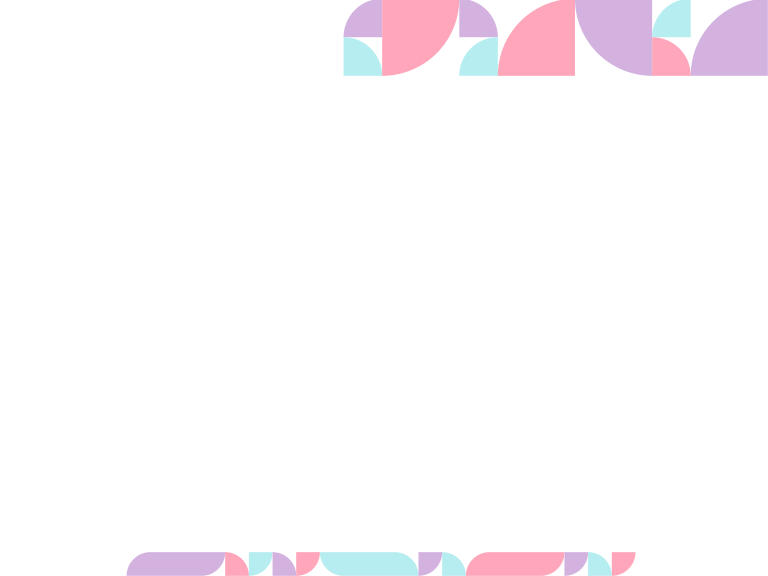
This background is drawn by a WebGL 1 fragment shader. Its source:

```glsl
precision highp float;

uniform vec2 u_resolution;

// Lengths are in canvas heights
#define TOP_START vec2(0.5965, 0.8684)
#define TOP_CELL 0.06696
#define BOTTOM_START vec2(0.2198, 0.0003)
#define BOTTOM_CELL 0.0411
#define WIDE_RATIO 4.165
#define PAPER vec3(1.0)
#define LILAC vec3(0.83, 0.70, 0.88)
#define PINK vec3(1.0, 0.65, 0.73)
#define AQUA vec3(0.71, 0.93, 0.94)

// Box from the origin to size, with one corner rounded; corner holds signs
float petal(vec2 p, vec2 size, vec2 corner, float radius) {
  vec2 halfSize = 0.5 * size;
  vec2 q = p - halfSize;
  vec2 edge = abs(q) - halfSize;
  float arc = length(max(q * corner - halfSize + radius, 0.0)) - radius;
  return max(max(edge.x, edge.y), arc);
}

// Box with two opposite corners rounded
float leaf(vec2 p, vec2 size, vec2 corner, float radius) {
  return max(petal(p, size, corner, radius), petal(p, size, -corner, radius));
}

vec3 paint(vec3 base, vec3 ink, float dist) {
  return mix(base, ink, clamp(0.5 - dist * u_resolution.y, 0.0, 1.0));
}

// Large quarter discs alternating with stacks of two small ones
vec3 topBand(vec3 color, vec2 p) {
  vec2 cell = vec2(TOP_CELL);
  p -= TOP_START;
  for (int i = 0; i < 7; i++) {
    bool early = i < 4;
    bool stacked = i == 0 || i == 2 || i == 5;
    if (stacked) {
      float side = i == 2 ? 1.0 : -1.0;
      float upper = petal(p - vec2(0.0, TOP_CELL), cell, vec2(side, 1.0), TOP_CELL);
      float lower = petal(p, cell, vec2(-side, 1.0), TOP_CELL);
      color = paint(color, early ? LILAC : AQUA, upper);
      color = paint(color, early ? AQUA : PINK, lower);
      p.x -= TOP_CELL;
    } else {
      vec2 corner = vec2(i < 2 ? 1.0 : -1.0, mod(float(i), 3.0) == 1.0 ? -1.0 : 1.0);
      float large = petal(p, 2.0 * cell, corner, 2.0 * TOP_CELL);
      color = paint(color, early ? PINK : LILAC, large);
      p.x -= 2.0 * TOP_CELL;
    }
  }
  return color;
}

// Row of small quarter discs broken up by long leaves
vec3 bottomBand(vec3 color, vec2 p) {
  p -= BOTTOM_START;
  for (int i = 0; i < 12; i++) {
    float index = float(i);
    bool wide = i == 0 || i == 5 || i == 8;
    vec2 size = BOTTOM_CELL * vec2(wide ? WIDE_RATIO : 1.0, 1.0);

    // The vertical flip shifts phase after the last leaf
    float parity = mod(index + step(9.0, index), 2.0);
    vec2 corner = vec2(1.0, 2.0 * parity - 1.0);
    float dist = wide ? leaf(p, size, corner, BOTTOM_CELL)
                      : petal(p, size, corner, BOTTOM_CELL);

    // The colour cycle reverses past the middle
    float hue = mod(i < 7 ? index : 12.0 - index, 3.0);
    vec3 ink = hue < 0.5 ? LILAC : (hue < 1.5 ? PINK : AQUA);
    color = paint(color, ink, dist);
    p.x -= size.x;
  }
  return color;
}

void main() {
  vec2 p = gl_FragCoord.xy / u_resolution.y;
  vec3 color = topBand(PAPER, p);
  color = bottomBand(color, p);
  gl_FragColor = vec4(color, 1.0);
}
```
